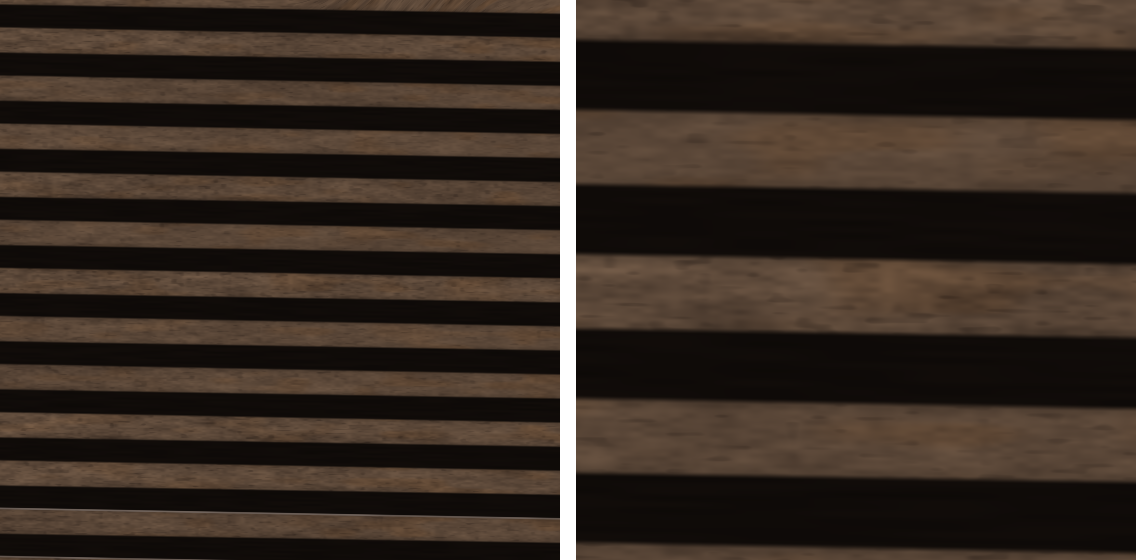
Left: the whole. Right: its middle third, enlarged.
A Shadertoy shader for this pattern:

```glsl
// Slightly tilted brown wooden slats separated by near-black gaps.

const float PITCH = 0.0859;      // slat plus gap, in canvas heights
const float TILT = 0.0165;       // drop from left to right
const float FIRST_GAP = 0.0080;  // top of the first gap at the left
const float SOFTNESS = 0.0022;   // half width of the blurred edges

const vec3 GAP_COLOR = vec3(0.060, 0.043, 0.033);
const vec3 WOOD_DARK = vec3(0.235, 0.180, 0.142);
const vec3 WOOD_LIGHT = vec3(0.425, 0.337, 0.266);
const vec3 RIM_COLOR = vec3(0.46, 0.41, 0.38);

float hash(vec2 p) {
    return fract(sin(dot(p, vec2(127.1, 311.7))) * 43758.545);
}

float valueNoise(vec2 p) {
    vec2 cell = floor(p);
    vec2 t = fract(p);
    t = t * t * (3.0 - 2.0 * t);
    float low = mix(hash(cell), hash(cell + vec2(1, 0)), t.x);
    float high = mix(hash(cell + vec2(0, 1)), hash(cell + vec2(1, 1)), t.x);
    return mix(low, high, t.y);
}

// Layers of noise stretched along the slat
float woodGrain(vec2 p) {
    float sum = 0.0;
    float weight = 0.40;
    vec2 scale = vec2(22.0, 95.0);
    for (int i = 0; i < 3; i++) {
        sum += weight * valueNoise(p * scale + 17.3 * float(i));
        scale *= vec2(2.4, 1.9);
        weight *= 0.83;
    }
    return sum;
}

vec3 woodColor(vec2 p, float slat) {
    // The top slat has slanted grain towards the right
    float slant = slat < 0.0 ? smoothstep(0.5, 0.9, p.x) : 0.0;
    vec2 q = vec2(p.x, p.y + 0.35 * slant * p.x);
    q += vec2(hash(vec2(slat, 3.0)), hash(vec2(slat, 8.0))) * 5.0;

    float grain = woodGrain(q) - 0.5;
    float patches = valueNoise(q * vec2(7.0, 30.0)) - 0.5;
    float flecks = smoothstep(0.68, 0.95, valueNoise(q * vec2(70.0, 270.0)));
    float contrast = mix(1.15, 0.85, p.x) * mix(0.8, 1.2, hash(vec2(slat, 5.0)));

    float tone = 0.63 + contrast * (0.85 * grain + 0.22 * patches - 0.24 * flecks);
    tone += 0.08 * (hash(vec2(slat, 11.0)) - 0.5);
    vec3 color = mix(WOOD_DARK, WOOD_LIGHT, clamp(tone, 0.0, 1.15));

    // Ochre patches, stronger to the right
    float warmth = smoothstep(0.45, 0.85, valueNoise(q * vec2(16.0, 70.0) + 40.0));
    return color * mix(vec3(1), vec3(1.04, 0.99, 0.91), warmth * mix(0.5, 1.0, p.x));
}

vec3 gapColor(vec2 p) {
    float streaks = valueNoise(p * vec2(18.0, 260.0)) - 0.5;
    return GAP_COLOR * (1.0 + 0.28 * streaks);
}

void mainImage(out vec4 fragColor, in vec2 fragCoord) {
    vec2 uv = fragCoord / iResolution.xy;
    float depth = 1.0 - uv.y - TILT * uv.x - FIRST_GAP;
    vec2 p = vec2(uv.x, depth);
    float blur = max(SOFTNESS, 0.7 / iResolution.y);

    // Rows count downwards, each starting at the middle of a gap
    float gapShare = mix(0.475, 0.500, uv.x);
    float row = depth / PITCH - 0.5 * gapShare;
    float slat = floor(row);
    float along = fract(row);
    float inside = (min(along, 1.0 - along) - 0.5 * gapShare) * PITCH;
    float belowTop = (along - 0.5 * gapShare) * PITCH;

    // Slats over gaps, with the wood darkening towards its edges
    vec3 wood = woodColor(p, slat);
    wood *= mix(0.88, 1.0, smoothstep(0.0, 0.009, inside));
    vec3 color = mix(gapColor(p), wood, smoothstep(-blur, blur, inside));

    // Pale worn rim on the upper edge of the lowest slats
    float rim = 1.0 - smoothstep(0.0004, 0.0004 + blur, abs(belowTop));
    rim *= step(9.5, slat) * mix(0.65, 0.95, valueNoise(vec2(uv.x * 14.0, slat)));
    color = mix(color, RIM_COLOR, rim);

    fragColor = vec4(color, 1.0);
}
```
